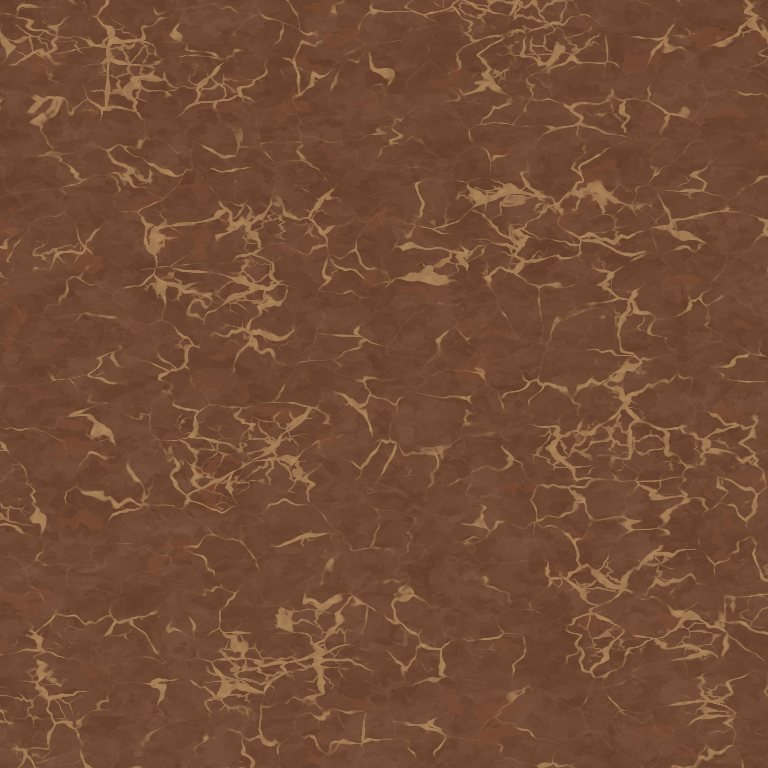
This texture is drawn by a WebGL 1 fragment shader. Its source:

```glsl
precision highp float;
// Brown marble: a mottled ground of small warped flakes, crossed by broken
// tan veins. Veins are the borders of flattened cellular noise, bent by
// layered sines and faded in and out by a patchy presence mask.

uniform vec2 u_resolution;

#define GROUND_DARK  vec3(0.385, 0.235, 0.160)
#define GROUND_LIGHT vec3(0.490, 0.335, 0.250)
#define RUST         vec3(0.480, 0.275, 0.180)
#define VEIN_COLOR   vec3(0.680, 0.525, 0.355)
#define VEIN_CELLS   vec2(15.0, 21.0)
#define FLAKE_CELLS  vec2(36.0, 54.0)
#define VEIN_WIDTH   0.055
#define VEIN_SOFT    0.040
#define VEIN_BEND    0.60
#define FLAKE_BEND   1.00
#define MOTTLE       0.62

vec2 hash2(vec2 p) {
  vec2 q = vec2(dot(p, vec2(127.1, 311.7)), dot(p, vec2(269.5, 183.3)));
  return fract(sin(q) * 43758.55);
}

// Layered sines, each octave turned and bent; roughly -1 to 1.
float waves(vec2 p) {
  float sum = 0.0, amp = 0.55;
  for (int i = 0; i < 4; i++) {
    p = mat2(0.8, 0.6, -0.6, 0.8) * p + 2.7;
    p += 0.5 * sin(p.yx * 1.3 + 1.1);
    sum += amp * sin(p.x) * sin(p.y);
    p *= 1.9;
    amp *= 0.55;
  }
  return sum;
}

vec2 bend(vec2 p, float amount) {
  return p + amount * vec2(waves(p * 1.3), waves(p * 1.3 + 31.7));
}

// Cellular noise: x = distance to the cell border, y = random cell value.
vec2 cells(vec2 p) {
  vec2 base = floor(p), nearest = vec2(8.0), second = vec2(8.0);
  float d1 = 64.0, d2 = 64.0, id = 0.0;
  for (int j = -1; j <= 1; j++) {
    for (int i = -1; i <= 1; i++) {
      vec2 cell = base + vec2(float(i), float(j));
      vec2 toSeed = cell + hash2(cell) - p;
      float d = dot(toSeed, toSeed);
      if (d < d1) {
        d2 = d1; second = nearest;
        d1 = d;  nearest = toSeed;
        id = hash2(cell + 57.3).x;
      } else if (d < d2) {
        d2 = d; second = toSeed;
      }
    }
  }
  return vec2(0.5 * (d2 - d1) / max(length(second - nearest), 0.001), id);
}

// Line along a cell border, widening and brightening with presence.
float vein(float border, float presence, float soft) {
  float halfWidth = VEIN_WIDTH * presence * presence;
  float line = 1.0 - smoothstep(halfWidth, halfWidth + soft, border);
  return line * smoothstep(0.0, 0.6, presence);
}

vec3 ground(vec2 uv) {
  vec2 flake = cells(bend(uv * FLAKE_CELLS, FLAKE_BEND));
  vec2 chip = cells(bend(uv * FLAKE_CELLS * 2.1 + 19.0, FLAKE_BEND));
  float cloud = waves(uv * vec2(22.0, 34.0) + 5.0);
  float rim = 1.0 - smoothstep(0.0, 0.14, flake.x);
  float tone = 0.55 * (flake.y - 0.5) + 0.45 * (chip.y - 0.5);
  tone += 0.28 * cloud + 0.22 * rim * (chip.y - 0.55);
  tone = 0.46 + MOTTLE * tone + 0.07 * (0.5 - uv.y);
  vec3 color = mix(GROUND_DARK, GROUND_LIGHT, tone);
  return mix(color, RUST, 0.45 * smoothstep(0.93, 0.97, flake.y));
}

void main() {
  vec2 uv = gl_FragCoord.xy / u_resolution.y;
  vec3 color = ground(uv);

  // Wide patches gather the veins into bands; small ones break them up.
  float patches = waves(uv * vec2(9.0, 17.0) + 3.0);
  float breaks = waves(uv * vec2(38.0, 52.0) + 11.0);
  float presence = clamp(0.30 + 0.65 * patches + 0.85 * breaks, 0.0, 1.2);
  float cluster = clamp(1.5 * patches + 0.8 * breaks - 0.35, 0.0, 1.1);

  // Main net, finer net inside the clusters, and faint threads everywhere.
  vec2 p = uv * VEIN_CELLS;
  float mainBorder = cells(bend(p, VEIN_BEND)).x;
  float fineBorder = cells(bend(p * 2.1 + 43.0, VEIN_BEND)).x;
  float veins = vein(mainBorder, presence, VEIN_SOFT);
  veins = max(veins, 0.85 * vein(fineBorder, cluster, VEIN_SOFT * 1.8));
  float threads = 1.0 - smoothstep(0.0, VEIN_SOFT * 1.2, mainBorder);
  veins = max(veins, threads * (0.16 + 0.14 * breaks));

  // Grain inside the veins keeps them from looking flat.
  float grain = 0.84 + 0.2 * waves(uv * 170.0);
  color = mix(color, VEIN_COLOR, clamp(veins * grain, 0.0, 1.0));
  gl_FragColor = vec4(color, 1.0);
}
```
